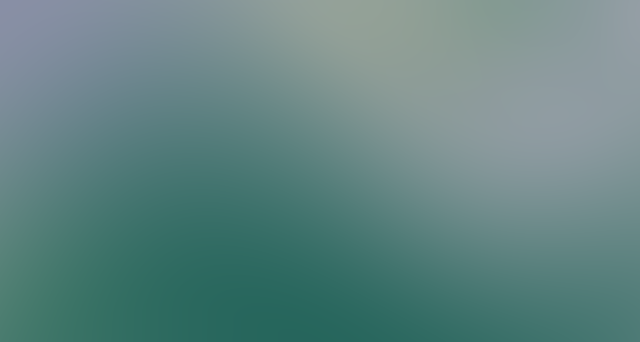
This background is drawn by a Shadertoy shader. Its source:

```glsl
// A soft, misty gradient: deep teal rises from the bottom into pale grey-blue.
// Each column is an S-curve whose height follows a sine wave across the canvas;
// broad Gaussian glows then tint the corners and the upper right.

#define DEEP vec3(0.14, 0.393, 0.355)
#define MIST vec3(0.54, 0.605, 0.615)
#define WAVE_LEVEL 0.46
#define WAVE_HEIGHT 0.18
#define WAVE_FREQ 6.15
#define WAVE_PHASE 0.10
#define SOFT_LEFT 0.55
#define SOFT_RIGHT 0.38
#define VALLEY_X 0.47
#define VALLEY_LIFT 1.40

// Elliptical Gaussian falloff, 1 at the centre
float glow(vec2 p, vec2 centre, vec2 radius) {
    vec2 d = (p - centre) / radius;
    return exp(-0.5 * dot(d, d));
}

// Amount of mist: 0 in the deep teal, 1 in the pale haze
float mistAmount(vec2 p) {
    float level = WAVE_LEVEL + WAVE_HEIGHT * sin(WAVE_FREQ * p.x - WAVE_PHASE)
                - 0.06 * pow(p.x, 6.0);
    float softness = mix(SOFT_LEFT, SOFT_RIGHT, smoothstep(0.35, 0.8, p.x));
    float rise = smoothstep(level - softness, level + softness, p.y);

    // The bottom is darkest in the valley and lighter toward both sides
    float fromValley = p.x - VALLEY_X;
    float lowest = 0.02 + VALLEY_LIFT * fromValley * fromValley;
    return mix(lowest, 0.985, rise);
}

// Small colour shifts laid over the base gradient
vec3 tints(vec2 p) {
    vec3 lilac  = vec3( 0.000, -0.040,  0.035) * glow(p, vec2(0.00, 1.00), vec2(0.22, 0.32));
    vec3 cream  = vec3( 0.040,  0.030, -0.005) * glow(p, vec2(0.52, 1.02), vec2(0.13, 0.17));
    vec3 sage   = vec3( 0.012,  0.006, -0.022) * glow(p, vec2(0.65, 0.86), vec2(0.13, 0.18));
    vec3 shade  = vec3(-0.030, -0.006, -0.028) * glow(p, vec2(0.78, 1.00), vec2(0.07, 0.12));
    vec3 haze   = vec3( 0.028,  0.008,  0.027) * glow(p, vec2(0.87, 0.65), vec2(0.10, 0.16));
    vec3 corner = vec3( 0.045,  0.018,  0.035) * glow(p, vec2(1.01, 0.97), vec2(0.05, 0.15));
    vec3 moss   = vec3( 0.010,  0.020, -0.012) * glow(p, vec2(0.00, 0.10), vec2(0.16, 0.24));
    return lilac + cream + sage + shade + haze + corner + moss;
}

void mainImage(out vec4 fragColor, in vec2 fragCoord) {
    vec2 p = fragCoord / iResolution.xy;
    vec3 colour = mix(DEEP, MIST, mistAmount(p)) + tints(p);
    fragColor = vec4(clamp(colour, 0.0, 1.0), 1.0);
}
```
